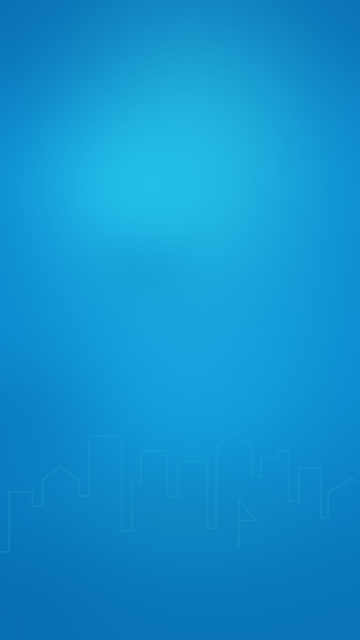
Give the GLSL for this background, as a Shadertoy shader.

```glsl
// Soft elliptical falloff, 1 at the centre
float glow(vec2 p, vec2 center, vec2 radius) {
    vec2 d = (p - center) / radius;
    return exp(-dot(d, d));
}

float segment(vec2 p, vec2 a, vec2 b) {
    vec2 ab = b - a;
    float t = clamp(dot(p - a, ab) / max(dot(ab, ab), 1e-6), 0.0, 1.0);
    return length(p - a - ab * t);
}

// Each building: left, right, eave height, floor of the gap after it
const vec4 buildings[11] = vec4[11](
    vec4(0.025, 0.090, 0.412, 0.373),
    vec4(0.118, 0.218, 0.444, 0.400),
    vec4(0.248, 0.338, 0.567, 0.303),
    vec4(0.366, 0.391, 0.435, 0.435),
    vec4(0.391, 0.465, 0.525, 0.396),
    vec4(0.493, 0.576, 0.495, 0.310),
    vec4(0.600, 0.699, 0.535, 0.456),
    vec4(0.725, 0.773, 0.507, 0.507),
    vec4(0.773, 0.801, 0.525, 0.387),
    vec4(0.831, 0.891, 0.477, 0.340),
    vec4(0.912, 1.040, 0.410, 0.300));

// Distance to the continuous outline of the city
float skyline(vec2 p) {
    float d = 1.0;
    vec2 corner = vec2(-0.1, 0.245);
    for (int i = 0; i < 11; i++) {
        vec4 b = buildings[i];
        bool gabled = i == 1 || i == 6 || i == 10;
        vec2 foot = vec2(b.x, corner.y);
        vec2 ridge = vec2(0.5 * (b.x + b.y), b.z + (gabled ? 0.04 : 0.0));
        d = min(d, segment(p, corner, foot));
        d = min(d, segment(p, foot, b.xz));
        d = min(d, segment(p, b.xz, ridge));
        d = min(d, segment(p, ridge, b.yz));
        d = min(d, segment(p, b.yz, b.yw));
        corner = b.yw;
    }
    return d;
}

// Distance to a small pennant on a pole
float pennant(vec2 p) {
    vec2 top = vec2(0.664, 0.389), tip = vec2(0.711, 0.331);
    float d = segment(p, top, vec2(top.x, 0.26));
    d = min(d, segment(p, top, tip));
    return min(d, segment(p, tip, vec2(top.x, tip.y)));
}

void mainImage(out vec4 fragColor, in vec2 fragCoord) {
    // Width spans 0..1, height 0..1.778 on a 9:16 canvas
    vec2 p = fragCoord / iResolution.xy * vec2(1.0, 16.0 / 9.0);
    float pixel = 1.0 / iResolution.x;

    // Vertical base gradient
    vec3 color = mix(vec3(0.03, 0.45, 0.71), vec3(0.04, 0.53, 0.81), smoothstep(0.0, 0.9, p.y));
    color = mix(color, vec3(0.03, 0.43, 0.70), smoothstep(1.25, 1.78, p.y));

    // Broad lights
    color = mix(color, vec3(0.08, 0.64, 0.88), 0.85 * glow(p, vec2(0.52, 0.75), vec2(0.42, 0.42)));
    color = mix(color, vec3(0.14, 0.71, 0.87), 0.92 * glow(p, vec2(0.53, 1.34), vec2(0.37, 0.45)));
    color = mix(color, vec3(0.14, 0.77, 0.93), 0.75 * glow(p, vec2(0.40, 1.26), vec2(0.27, 0.20)));

    // Dim patches
    color = mix(color, vec3(0.08, 0.61, 0.82), 0.55 * glow(p, vec2(0.40, 1.02), vec2(0.15, 0.10)));
    color = mix(color, vec3(0.03, 0.46, 0.72), 0.50 * glow(p, vec2(0.00, 0.60), vec2(0.25, 0.20)));
    color = mix(color, vec3(0.06, 0.53, 0.74), 0.50 * glow(p, vec2(0.50, 0.34), vec2(0.30, 0.14)));
    color = mix(color, vec3(0.02, 0.41, 0.69), 0.50 * glow(p, vec2(0.00, 0.05), vec2(0.30, 0.25)));

    // Faint line drawing
    float d = min(skyline(p), pennant(p));
    float line = 1.0 - smoothstep(0.0008, 0.0008 + 1.2 * pixel, d);
    color = mix(color, vec3(0.15, 0.68, 0.82), 0.22 * line);

    fragColor = vec4(color, 1.0);
}
```
